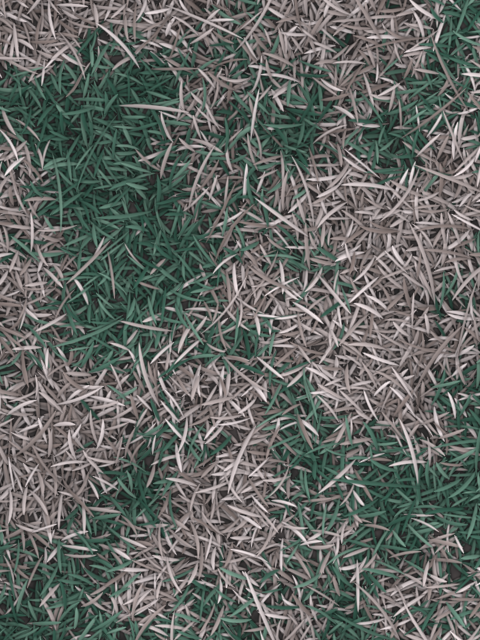
Reproduce this texture procedurally as a Shadertoy shader.

```glsl
// A worn lawn: dry straw and dull green grass blades tangled over dark soil.

vec4 hash4(vec2 p) {
    vec4 q = fract(p.xyxy * vec4(.1031, .1030, .0973, .1099));
    q += dot(q, q.wzxy + 33.33);
    return fract((q.xxyz + q.yzzw) * q.zywx);
}

float noise(vec2 p) {
    vec2 i = floor(p), f = fract(p);
    f = f * f * (3. - 2. * f);
    return mix(mix(hash4(i).x, hash4(i + vec2(1, 0)).x, f.x),
               mix(hash4(i + vec2(0, 1)).x, hash4(i + vec2(1, 1)).x, f.x), f.y);
}

// Straw or green, depending on the patch of lawn the blade grows in
vec3 bladeColour(vec2 root, float pick, float tone, float dryness) {
    float patchy = .6 * noise(root * 5. + 11.) + .4 * noise(root * 13. + 40.);
    float greenness = smoothstep(.32, .72, patchy) - dryness;
    vec3 straw = mix(vec3(.53, .475, .46), vec3(.91, .865, .87), tone);
    vec3 green = mix(vec3(.19, .33, .28), vec3(.44, .57, .51), tone);
    return pick < greenness ? green : straw;
}

// Lays one layer of curved, tapering blades over the colour, one per cell
void layBlades(inout vec3 col, vec2 p, float size, float seed,
               float density, float light, float dryness) {
    vec2 shift = hash4(vec2(seed, 7.)).xy;
    vec2 home = floor(p / size + shift);
    float soft = .0009 + .5 / iResolution.y;

    for (int j = -1; j <= 1; j++)
    for (int i = -1; i <= 1; i++) {
        vec2 cell = home + vec2(i, j) + 100.;
        vec4 r = hash4(cell + seed * 37.);
        vec4 s = hash4(cell + seed * 53. + 211.);
        vec2 root = (cell - 100. + r.xy - shift) * size;
        float reach = size * mix(.42, .88, r.z);
        vec2 q = p - root;
        if (s.w > density || length(q) > reach * 1.08) continue;

        // Neighbouring blades lean roughly the same way
        float angle = 6.28 * noise(root * 6. + 70.) + 3.2 * (r.w - .5);
        vec2 dir = vec2(cos(angle), sin(angle));
        q = vec2(dot(q, dir), dot(q, vec2(-dir.y, dir.x)));
        float along = q.x / reach;
        q.y += (s.x - .5) * .35 * reach * (along * along - .3);

        float halfWidth = mix(.0017, .0032, s.y) * (1. - pow(abs(along), 3.));
        float edge = abs(q.y) - halfWidth;
        float ends = 1. - smoothstep(.9, 1., abs(along));
        float shadow = ends * (1. - smoothstep(0., .0045, edge));
        float cover = ends * (1. - smoothstep(-soft, soft, edge));

        col *= 1. - .2 * shadow;
        if (cover > 0.) {
            vec3 blade = bladeColour(root, s.z, fract(r.z * 7. + s.x), dryness);
            float sheen = 1. + .12 * along + .1 * clamp(q.y / .003, -1., 1.);
            col = mix(col, blade * light * sheen, cover);
        }
    }
}

void mainImage(out vec4 fragColor, in vec2 fragCoord) {
    vec2 p = fragCoord / iResolution.y;

    // Soil
    vec3 col = mix(vec3(.15, .15, .15), vec3(.27, .25, .25), noise(p * 90.));

    // Short blades, from the shaded bottom to the lit top
    for (int k = 0; k < 14; k++) {
        float height = float(k) / 13.;
        layBlades(col, p, mix(.032, .038, height), float(k) + 1., 1.,
                  mix(.6, 1., height), 0.);
    }

    // A few long dry stalks on top
    for (int k = 0; k < 2; k++)
        layBlades(col, p, .085, float(k) + 21., .32, .96, .5);

    // Broad uneven light
    col *= .92 + .16 * noise(p * 4. + 90.);
    fragColor = vec4(col, 1.);
}
```
